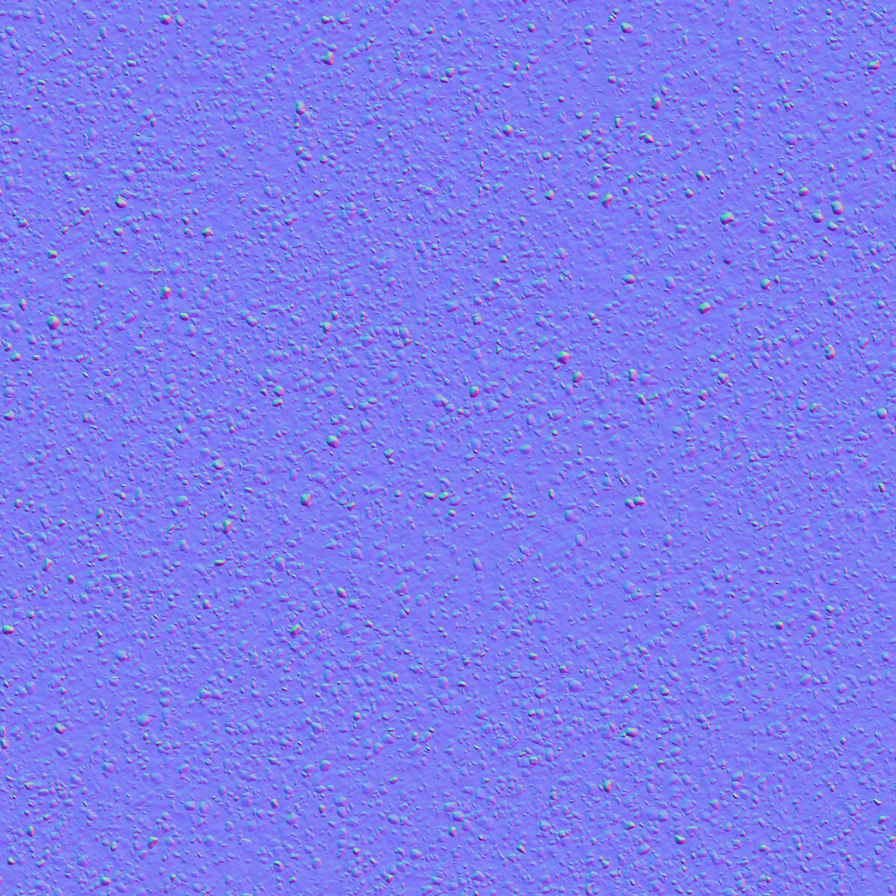
Reproduce this texture map procedurally as a three.js fragment shader.

```glsl
// Tangent-space normal map of rough ground strewn with small pebbles.
// A height field of grainy noise and scattered tilted domes is differentiated
// by central differences, and the slopes are encoded as normal colours.

varying vec2 vUv;

const float COARSE_CELLS = 72.0;    // pebble grid cells across the canvas
const float MEDIUM_CELLS = 104.0;
const float FINE_CELLS = 150.0;
const vec2 PEBBLE_RADIUS = vec2(0.24, 0.48);  // range, in cells
const vec2 PEBBLE_RISE = vec2(0.10, 0.46);    // height to radius range
const float STEEP_SHARE = 0.05;     // share of sharp upright chips
const float STEEP_RISE = 0.6;
const float OUTLINE_WARP = 0.0034;
const float GRAIN_HEIGHT = 0.0006;
const float SAMPLE_STEP = 0.0008;   // half width of the slope filter
const vec2 SLOPE_GAIN = vec2(0.84, 1.0);
const vec2 FLAT_BIAS = vec2(-0.012, -0.02);
const float BLUE_RANGE = 0.47;

vec2 hash2(vec2 p) {
  vec3 q = fract(p.xyx * vec3(0.1031, 0.1030, 0.0973));
  q += dot(q, q.yzx + 33.33);
  return fract((q.xx + q.yz) * q.zy);
}

// Two independent channels of smooth value noise.
vec2 noise2(vec2 p) {
  vec2 i = floor(p);
  vec2 f = fract(p);
  f = f * f * f * (f * (f * 6.0 - 15.0) + 10.0);
  vec2 low = mix(hash2(i), hash2(i + vec2(1.0, 0.0)), f.x);
  vec2 high = mix(hash2(i + vec2(0.0, 1.0)), hash2(i + vec2(1.0)), f.x);
  return mix(low, high, f.y);
}

mat2 rotation(float angle) {
  float c = cos(angle);
  float s = sin(angle);
  return mat2(c, -s, s, c);
}

// Tallest pebble over a point, from one jittered grid.
float pebbles(vec2 p, float cells, float density, float seed) {
  vec2 g = p * cells;
  vec2 home = floor(g);
  float top = 0.0;
  for (int j = -1; j <= 1; j++) {
    for (int i = -1; i <= 1; i++) {
      vec2 cell = home + vec2(float(i), float(j));
      vec2 place = hash2(cell + seed);
      vec2 form = hash2(cell + seed + 217.0);
      vec2 kind = hash2(cell + seed + 431.0);
      vec2 tilt = hash2(cell + seed + 659.0) - 0.5;

      // Turned ellipse with a slightly squared outline
      float radius = mix(PEBBLE_RADIUS.x, PEBBLE_RADIUS.y, form.x);
      float aspect = mix(1.0, 1.55, form.y);
      vec2 q = g - cell - 0.5 - (place - 0.5) * 0.8;
      q = rotation(6.2832 * kind.y) * q / radius;
      q *= vec2(1.0 / sqrt(aspect), sqrt(aspect));
      vec2 q2 = q * q;
      float d2 = mix(dot(q, q), sqrt(dot(q2, q2)) * 1.2, 0.5);

      // Domed top, leaning to one side
      float rise = mix(PEBBLE_RISE.x, PEBBLE_RISE.y, fract(place.x * 7.0 + form.y));
      rise += STEEP_RISE * step(1.0 - STEEP_SHARE, fract(place.y * 13.0 + form.x));
      float dome = max(1.0 - d2, 0.0) * (1.0 + dot(tilt, q) * 1.1);
      top = max(top, dome * rise * radius * step(kind.x, density));
    }
  }
  return top / cells;
}

// Fine streaky grain of the ground between the pebbles.
float grain(vec2 p) {
  vec2 q = rotation(0.55) * p;
  float h = noise2(q * vec2(130.0, 210.0)).x - 0.5;
  h += 0.5 * (noise2(q.yx * 310.0 + 47.0).x - 0.5);
  h += 1.5 * (noise2(p * 75.0 + 19.0).x - 0.5);
  return h * GRAIN_HEIGHT;
}

float height(vec2 p, float density) {
  vec2 warped = p + (noise2(p * 150.0 + 5.0) - 0.5) * OUTLINE_WARP;
  float coarse = pebbles(warped, COARSE_CELLS, density * 0.55, 11.0);
  float medium = pebbles(warped, MEDIUM_CELLS, density * 0.6, 83.0);
  float fine = pebbles(warped, FINE_CELLS, density * 0.45, 151.0);
  return max(coarse, max(medium, fine)) + grain(p);
}

void main() {
  // Pebbles gather in loose patches
  float patches = 0.6 * noise2(vUv * 6.0 + 3.0).x + 0.4 * noise2(vUv * 17.0 + 8.0).y;
  float density = mix(0.45, 1.15, patches);

  // Slopes by central differences
  vec2 e = vec2(SAMPLE_STEP, 0.0);
  vec2 slope = vec2(
    height(vUv + e.xy, density) - height(vUv - e.xy, density),
    height(vUv + e.yx, density) - height(vUv - e.yx, density)) / (2.0 * SAMPLE_STEP);

  // Encode the normal, with blue fading on steep sides
  vec3 n = normalize(vec3(FLAT_BIAS - slope * SLOPE_GAIN, 1.0));
  gl_FragColor = vec4(0.5 + 0.5 * n.xy, 0.5 + BLUE_RANGE * n.z * n.z, 1.0);
}
```
